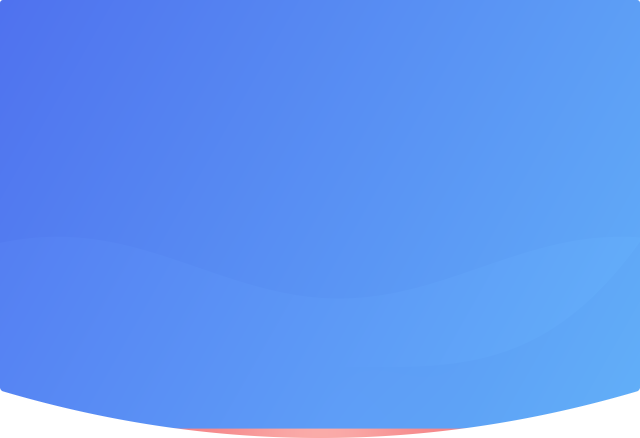
Write a Shadertoy shader that draws this background.

```glsl
// Intersection of two distances with a rounded corner
float roundIntersect(float a, float b, float r) {
    return min(max(a, b), -r) + length(max(vec2(a, b) + r, 0.0));
}

float coverage(float d, float pixel) {
    return clamp(0.5 - d / pixel, 0.0, 1.0);
}

void mainImage(out vec4 fragColor, in vec2 fragCoord) {
    vec2 uv = fragCoord / iResolution.xy;
    float aspect = iResolution.x / iResolution.y;
    float pixel = 1.0 / iResolution.y;

    // Diagonal blue gradient
    float t = 0.72 * uv.x + 0.28 * (1.0 - uv.y);
    vec3 color = mix(vec3(0.31, 0.445, 0.935), vec3(0.385, 0.69, 0.973), t);

    // Faint light wave, closed on the right by a sweeping arc
    float crest = 0.389 + 0.0705 * cos(3.14159 * (uv.x - 0.09) / 0.44);
    float wave = coverage(uv.y - crest, pixel);
    float q = max(uv.x - 0.58, 0.0) / 0.42;
    float arc = 0.162 + 0.286 * q * q * q;
    float below = coverage((uv.y - arc) / sqrt(1.0 + q * q), pixel);
    below *= smoothstep(0.5, 0.75, uv.x);
    color += vec3(0.010, 0.014, 0.008) * (wave - below);

    // Coral strip under the blue panel
    float side = abs(2.0 * uv.x - 1.0);
    vec3 coral = mix(vec3(0.98, 0.67, 0.66), vec3(0.96, 0.53, 0.54),
                     smoothstep(0.0, 0.42, side));
    color = mix(color, coral, coverage(uv.y - 0.0215, pixel));

    // Card outline: bowed lower edge and small rounded corners
    float slope = 0.434 * side / aspect;
    float bow = (0.1085 * side * side - uv.y) / sqrt(1.0 + slope * slope);
    float walls = 0.5 * aspect * (side - 1.0);
    float card = roundIntersect(walls, max(bow, uv.y - 1.0), 0.007);

    fragColor = vec4(mix(vec3(1.0), color, coverage(card, pixel)), 1.0);
}
```
